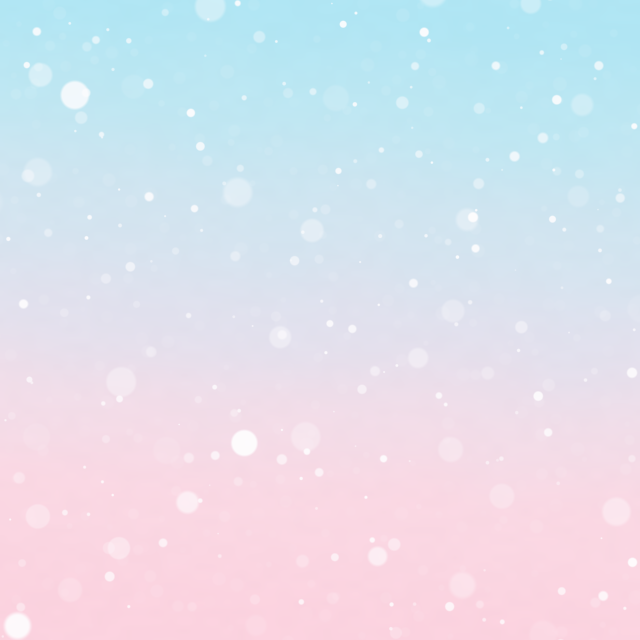
Reproduce this background procedurally as a WebGL 1 fragment shader.

```glsl
precision highp float;
// Pastel sky fading from aqua through lavender to pink, with white bokeh.
// A slightly tilted colour ramp lies under jittered grids of soft discs,
// from large and faint to tiny and bright, plus a light cloudy mottle.

uniform vec2 u_resolution;

// Sine-free hash giving three values in 0..1
vec3 hash3(vec2 cell, float seed) {
  vec3 q = fract(vec3(cell.xyx + seed * 7.31) * vec3(0.1031, 0.1030, 0.0973));
  q += dot(q, q.yxz + 33.33);
  return fract((q.xxy + q.yzz) * q.zyx);
}

float valueNoise(vec2 p) {
  vec2 i = floor(p);
  vec2 f = fract(p);
  f = f * f * (3.0 - 2.0 * f);
  float low = mix(hash3(i, 1.0).x, hash3(i + vec2(1.0, 0.0), 1.0).x, f.x);
  float high = mix(hash3(i + vec2(0.0, 1.0), 1.0).x, hash3(i + 1.0, 1.0).x, f.x);
  return mix(low, high, f.y);
}

// Vertical ramp; depth runs from 0 at the top to 1 at the bottom
vec3 skyColor(float depth) {
  vec3 color = vec3(0.69, 0.90, 0.955);
  color = mix(color, vec3(0.74, 0.905, 0.95), smoothstep(0.0, 0.18, depth));
  color = mix(color, vec3(0.825, 0.895, 0.94), smoothstep(0.14, 0.37, depth));
  color = mix(color, vec3(0.885, 0.88, 0.93), smoothstep(0.34, 0.53, depth));
  color = mix(color, vec3(0.95, 0.865, 0.91), smoothstep(0.50, 0.67, depth));
  color = mix(color, vec3(0.98, 0.845, 0.89), smoothstep(0.64, 0.80, depth));
  return mix(color, vec3(0.985, 0.825, 0.875), smoothstep(0.78, 1.0, depth));
}

// One jittered disc per grid cell; radius and alpha hold (min, max)
float discs(vec2 p, float cells, float density, vec2 radius, vec2 alpha, float seed) {
  vec2 home = floor(p * cells);
  float clear = 1.0;
  for (int y = -1; y <= 1; y++) {
    for (int x = -1; x <= 1; x++) {
      vec2 cell = home + vec2(float(x), float(y));
      vec3 place = hash3(cell, seed);
      vec3 look = hash3(cell, seed + 19.0);
      vec2 center = (cell + 0.05 + 0.9 * place.xy) / cells;
      float r = mix(radius.x, radius.y, look.x);
      float blur = r * mix(0.04, 0.16, look.z) + 0.7 / u_resolution.y;
      float cover = 1.0 - smoothstep(r - blur, r + blur, length(p - center));
      float strength = mix(alpha.x, alpha.y, look.y) * step(place.z, density);
      clear *= 1.0 - cover * strength;
    }
  }
  return 1.0 - clear;
}

void main() {
  vec2 p = gl_FragCoord.xy / u_resolution.y;
  float across = gl_FragCoord.x / u_resolution.x;

  // Background, warmer a little earlier on the left
  float cloud = valueNoise(p * 9.0) - 0.5;
  float depth = 1.0 - p.y - 0.07 * (across - 0.5) + 0.025 * cloud;
  vec3 color = skyColor(depth);
  color += 0.008 * (valueNoise(p * vec2(45.0, 70.0)) - 0.5);

  // Pale mottle and out-of-focus discs
  vec3 white = vec3(0.995, 0.99, 0.995);
  color = mix(color, white, discs(p, 22.0, 0.65, vec2(0.004, 0.011), vec2(0.02, 0.10), 2.0));
  color = mix(color, white, discs(p, 6.5, 0.75, vec2(0.015, 0.024), vec2(0.08, 0.42), 3.0));
  color = mix(color, white, discs(p, 9.0, 0.65, vec2(0.005, 0.010), vec2(0.15, 0.45), 4.0));

  // Brighter discs, then small flakes and specks
  color = mix(color, white, discs(p, 4.0, 0.55, vec2(0.013, 0.022), vec2(0.60, 0.98), 5.0));
  color = mix(color, white, discs(p, 11.0, 0.60, vec2(0.003, 0.008), vec2(0.50, 0.95), 6.0));
  color = mix(color, white, discs(p, 13.0, 0.50, vec2(0.001, 0.003), vec2(0.40, 0.95), 7.0));

  gl_FragColor = vec4(color, 1.0);
}
```
